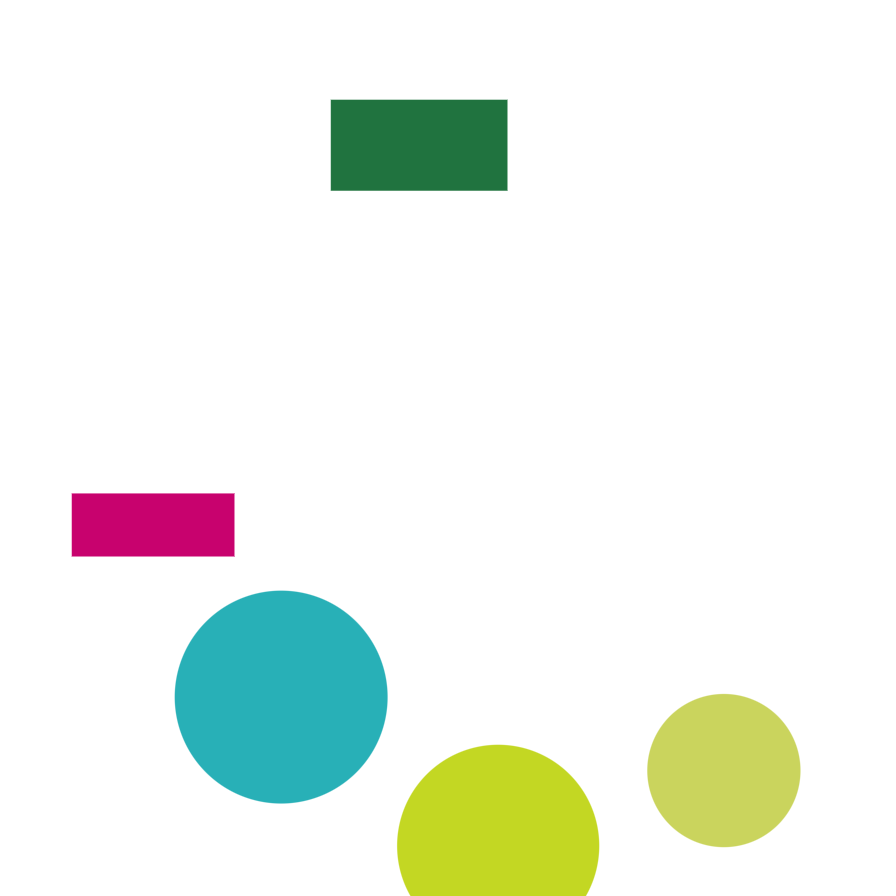
A three.js fragment shader for this background:

```glsl
// Flat coloured discs and rectangles scattered on a white ground.
varying vec2 vUv;

const vec3 WHITE = vec3(1.0);
const vec3 GREEN = vec3(0.126, 0.451, 0.247);
const vec3 MAGENTA = vec3(0.784, 0.008, 0.431);
const vec3 TEAL = vec3(0.157, 0.690, 0.718);
const vec3 LIME = vec3(0.765, 0.843, 0.137);
const vec3 PALE_LIME = vec3(0.792, 0.831, 0.365);

// Half width of the edge blend, in canvas units
const float EDGE_SOFTNESS = 0.0009;

// Signed distance to a disc
float discDistance(vec2 p, vec2 center, float radius) {
  return length(p - center) - radius;
}

// Signed distance to an axis-aligned rectangle
float boxDistance(vec2 p, vec2 center, vec2 halfSize) {
  vec2 q = abs(p - center) - halfSize;
  return length(max(q, 0.0)) + min(max(q.x, q.y), 0.0);
}

// Lays a flat colour over the base inside the given distance field
vec3 paint(vec3 base, vec3 color, float dist) {
  float coverage = 1.0 - smoothstep(-EDGE_SOFTNESS, EDGE_SOFTNESS, dist);
  return mix(base, color, coverage);
}

void main() {
  vec3 color = WHITE;

  // Rectangles
  color = paint(color, GREEN, boxDistance(vUv, vec2(0.4678, 0.8379), vec2(0.0986, 0.0508)));
  color = paint(color, MAGENTA, boxDistance(vUv, vec2(0.1709, 0.4141), vec2(0.0908, 0.0352)));

  // Discs; the lime one is cut by the lower border
  color = paint(color, TEAL, discDistance(vUv, vec2(0.3138, 0.2220), 0.1188));
  color = paint(color, LIME, discDistance(vUv, vec2(0.5560, 0.0560), 0.1128));
  color = paint(color, PALE_LIME, discDistance(vUv, vec2(0.8079, 0.1400), 0.0855));

  gl_FragColor = vec4(color, 1.0);
}
```
